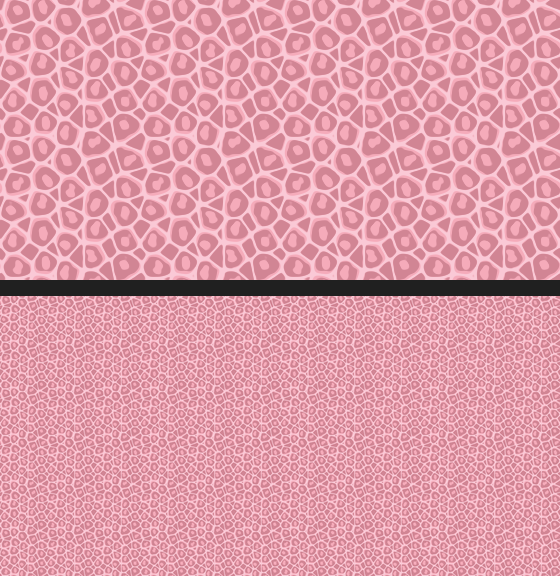
Top: one tile. Bottom: repeated 3 by 3.
Give the GLSL for this pattern, as a WebGL 1 fragment shader.

```glsl
precision highp float;
// Seamless leopard rosettes: rounded power-diagram cells with dark rings and pink hearts.

uniform vec2 u_resolution;

const vec3 GROUND = vec3(0.98, 0.79, 0.84);
const vec3 HALO = vec3(0.96, 0.67, 0.73);
const vec3 RING = vec3(0.82, 0.52, 0.58);

const vec2 CELLS = vec2(20.0, 10.0);   // whole cells across the canvas
const float REPEAT = 5.0;              // cells before the layout wraps
const float STAGGER = 0.26;            // vertical offset between columns
const float JITTER = 0.34;
const float GAP = 0.036;               // half the ground between spots
const float ROUNDING_LARGE = 18.0;     // higher is more angular
const float ROUNDING_SMALL = 27.0;
const float RING_SHIFT = 0.085;        // uncovers a crescent of halo
const float RING_INSET = 0.012;
const float RING_WOBBLE = 0.024;
const vec2 HEART_RADII = vec2(0.155, 0.24);
const float HEART_WOBBLE = 0.045;
const float SOFTNESS = 1.3;            // edge width in pixels
const float TAU = 6.2831853;

vec2 hash2(vec2 v) {
  vec2 s = vec2(dot(v, vec2(127.1, 311.7)), dot(v, vec2(269.5, 183.3)));
  return fract(sin(s) * 43758.545);
}

// Wrapped random pair for one spot; kind 0 is large, 1 is small.
vec2 spotRandom(vec2 cell, float kind, float salt) {
  return hash2(mod(cell, REPEAT) + vec2(kind * 17.3, salt * 7.9) + 3.1);
}

// Spot centre in xy, power weight in z.
vec3 spotSeed(vec2 cell, float kind) {
  vec2 r = spotRandom(cell, kind, 0.0);
  float size = spotRandom(cell, kind, 1.0).x;
  vec2 base = mix(vec2(0.5), vec2(0.92, 1.0), kind);
  base.y += STAGGER * sin(TAU * 2.0 * cell.x / REPEAT);
  float weight = mix(0.06 * size, -mix(0.05, 0.18, size), kind);
  return vec3(cell + base + (r - 0.5) * JITTER, weight);
}

// Layered sines for hand-cut outlines, about -1 to 1.
float wobble(vec2 q, float phase) {
  return 0.6 * sin(11.0 * q.x + phase + 2.0 * sin(8.0 * q.y + phase))
       + 0.4 * sin(17.0 * q.y + 1.7 * phase + 1.5 * sin(9.0 * q.x));
}

float cover(float d, float width) {
  return smoothstep(-0.5, 0.5, d / width);
}

void main() {
  vec2 p = gl_FragCoord.xy / u_resolution * CELLS;
  vec2 home = floor(p);
  float edgeWidth = SOFTNESS * CELLS.y / u_resolution.y;

  // Find the spot that owns this point.
  float bestPower = 100.0;
  vec2 center = p;
  vec3 owner = vec3(0.0);
  for (int y = -2; y <= 2; y++) {
    for (int x = -2; x <= 2; x++) {
      for (int k = 0; k < 2; k++) {
        vec2 cell = home + vec2(float(x), float(y));
        vec3 seed = spotSeed(cell, float(k));
        vec2 r = seed.xy - p;
        float power = dot(r, r) - seed.z;
        if (power < bestPower) {
          bestPower = power;
          center = seed.xy;
          owner = vec3(cell, float(k));
        }
      }
    }
  }

  float small = owner.z;
  vec2 look = spotRandom(owner.xy, small, 2.0);
  vec2 form = spotRandom(owner.xy, small, 3.0);
  float angle = TAU * look.x;
  vec2 shift = RING_SHIFT * mix(0.6, 1.3, look.y) * mix(1.0, 0.35, small)
             * vec2(cos(angle), sin(angle));

  // Smooth minimum of border distances, for the halo and the shifted ring.
  float rounding = mix(ROUNDING_LARGE, ROUNDING_SMALL, small);
  float haloSum = 0.0;
  float ringSum = 0.0;
  for (int y = -2; y <= 2; y++) {
    for (int x = -2; x <= 2; x++) {
      for (int k = 0; k < 2; k++) {
        vec3 seed = spotSeed(home + vec2(float(x), float(y)), float(k));
        vec2 r = seed.xy - p;
        vec2 across = seed.xy - center;
        float span = length(across);
        if (span > 0.001) {
          float border = (dot(r, r) - seed.z - bestPower) / (2.0 * span);
          haloSum += exp(-rounding * border);
          ringSum += exp(-rounding * (border + dot(shift, across) / span));
        }
      }
    }
  }

  vec2 local = p - center;
  float phase = TAU * form.x;
  float rough = wobble(local, phase) * mix(1.0, 0.5, small);
  float halo = -log(haloSum) / rounding - GAP + 0.006 * rough;
  float ring = -log(ringSum) / rounding - GAP
             - RING_INSET * (1.0 - small) + RING_WOBBLE * rough;

  // Tilted heart of a large rosette; small spots stay solid.
  float tilt = 1.6 * (form.y - 0.5);
  vec2 q = local - 0.7 * shift;
  q = vec2(cos(tilt) * q.x + sin(tilt) * q.y, cos(tilt) * q.y - sin(tilt) * q.x);
  float heart = (1.0 - length(q / HEART_RADII)) * HEART_RADII.x
              + HEART_WOBBLE * wobble(q, phase + 2.0) - small;

  vec3 color = mix(GROUND, HALO, cover(halo, edgeWidth));
  color = mix(color, RING, cover(min(min(halo, ring), -heart), edgeWidth));
  gl_FragColor = vec4(color, 1.0);
}
```
